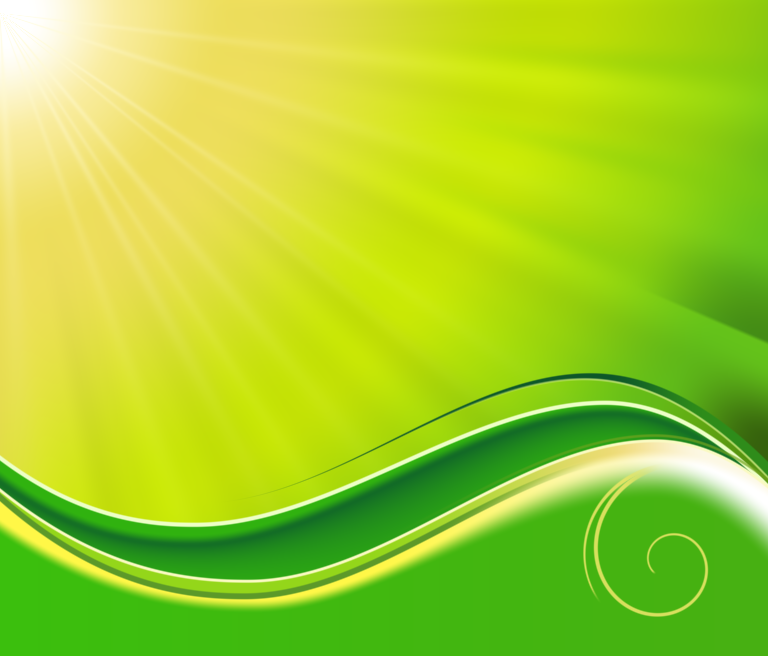
Give the GLSL for this background, as a WebGL 2 fragment shader.

```glsl
#version 300 es
precision highp float;
// A sunlit lime backdrop with rays from the upper left, crossed by glossy green
// ribbons and a curled vine. Each ribbon edge is one wave defined by its valley,
// crest and end heights; the vine is a pair of logarithmic spirals.
uniform vec2 u_resolution;
out vec4 outColor;

const float PI = 3.14159;
const float ASPECT = 1.17;

float hash(float n) { return fract(sin(n * 127.1) * 4375.5); }

float noise(float x) {
  float i = floor(x);
  return mix(hash(i), hash(i + 1.0), smoothstep(0.0, 1.0, x - i));
}

float fill(float d, float px) { return smoothstep(-px, px, d); }

float line(float d, float halfWidth, float px) {
  return 1.0 - smoothstep(halfWidth - px, halfWidth + px, abs(d));
}

// Height of a curve that dips to a valley, climbs to a crest and falls again
float wave(float x, vec2 valley, vec2 crest, vec2 ends) {
  float left = pow(max(valley.x - x, 0.0) / valley.x, 2.2);
  float right = pow(max(x - crest.x, 0.0) / (ASPECT - crest.x), 2.0);
  float y = mix(valley.y, crest.y, smoothstep(valley.x, crest.x, x));
  return y + left * (ends.x - valley.y) + right * (ends.y - crest.y);
}

// Signed distance to a wave, positive above it
float waveDist(vec2 p, vec2 valley, vec2 crest, vec2 ends) {
  float h = wave(p.x, valley, crest, ends);
  float slope = (wave(p.x + 0.002, valley, crest, ends) - h) / 0.002;
  return (p.y - h) * inversesqrt(1.0 + slope * slope);
}

// Tapered spiral that winds inward from the top, counterclockwise
float spiral(vec2 p, float radius, float decay, float endAngle, float width, float px) {
  float start = mod(atan(p.y, p.x) - 0.5 * PI, 2.0 * PI) + 0.5 * PI;
  float ink = 0.0;
  for (int turn = 0; turn < 2; turn++) {
    float angle = start + 2.0 * PI * float(turn);
    float d = length(p) - radius * exp(-decay * (angle - PI));
    float taper = 1.0 - smoothstep(0.5 * PI, endAngle, angle);
    float visible = smoothstep(1.6, 2.1, angle) * (1.0 - smoothstep(endAngle - 0.3, endAngle, angle));
    ink = max(ink, visible * line(d, width * (0.4 + 0.6 * taper), px));
  }
  return ink;
}

// Gradient from white sun to deep green corner
vec3 skyGradient(float d) {
  vec3 c = mix(vec3(1.0), vec3(0.98, 0.93, 0.64), smoothstep(0.04, 0.20, d));
  c = mix(c, vec3(0.93, 0.87, 0.36), smoothstep(0.14, 0.36, d));
  c = mix(c, vec3(0.78, 0.90, 0.02), smoothstep(0.38, 0.84, d));
  c = mix(c, vec3(0.64, 0.85, 0.04), smoothstep(0.86, 1.12, d));
  return mix(c, vec3(0.38, 0.74, 0.10), smoothstep(1.04, 1.42, d));
}

vec3 sky(vec2 p, vec2 sun) {
  vec2 v = vec2(p.x, sun.y - p.y);
  float r = length(v);
  float a = atan(v.y, v.x + 0.0001);
  vec3 c = skyGradient(r + 0.4 * v.x * max(v.y, 0.0));
  c = mix(c, vec3(0.93, 0.86, 0.37), 0.6 * exp(-p.x / 0.07) * smoothstep(0.3, 0.6, r));

  // Broad faint beams, then narrow white rays: angle, width, strength
  c *= 1.0 + 0.08 * (noise(a * 17.0) - 0.5) * smoothstep(0.25, 0.8, r);
  vec3 rays[9] = vec3[9](
    vec3(0.12, 0.018, 0.5), vec3(0.31, 0.020, 0.6), vec3(0.60, 0.014, 0.8),
    vec3(0.68, 0.012, 0.6), vec3(0.88, 0.020, 0.8), vec3(0.99, 0.014, 0.6),
    vec3(1.07, 0.020, 0.8), vec3(1.22, 0.020, 0.5), vec3(1.52, 0.035, 0.6));
  for (int i = 0; i < 9; i++) {
    float off = (a - rays[i].x) / rays[i].y;
    c = mix(c, vec3(1.0, 0.98, 0.82), rays[i].z * exp(-off * off - r / 0.26));
  }

  // Evenly spread green beams on the far side
  for (int i = 0; i < 3; i++) {
    float off = (a - 0.08 - 0.15 * float(i)) / 0.022;
    c = mix(c, vec3(0.48, 0.78, 0.05), 0.3 * exp(-off * off) * smoothstep(0.6, 1.0, r));
  }

  // Shadowed wedges at the right edge
  float wedge = smoothstep(0.29, 0.40, a) * (1.0 - smoothstep(0.403, 0.409, a));
  c = mix(c, vec3(0.22, 0.48, 0.08), 0.75 * wedge * smoothstep(1.04, 1.26, r));
  float corner = smoothstep(0.43, 0.51, a) * smoothstep(1.16, 1.34, r);
  return mix(c, vec3(0.18, 0.32, 0.04), 0.85 * corner);
}

void main() {
  vec2 p = gl_FragCoord.xy / u_resolution * vec2(ASPECT, 1.0);
  float px = 1.0 / u_resolution.y;
  vec3 color = sky(p, vec2(0.0, 0.98));
  float toRight = smoothstep(0.55, 1.0, p.x);
  float glare = smoothstep(0.92, 1.08, p.x);

  // Dark flourish above the ribbon
  float flourishTop = waveDist(p, vec2(0.305, 0.233), vec2(0.899, 0.431), vec2(0.30, 0.296));
  float flourishLow = waveDist(p, vec2(0.305, 0.233), vec2(0.890, 0.422), vec2(0.30, 0.272));
  vec3 flourishColor = mix(vec3(0.05, 0.34, 0.16), vec3(0.18, 0.55, 0.10), glare);
  color = mix(color, vec3(0.42, 0.70, 0.07), 0.6 * glare * fill(-flourishLow, px));
  color = mix(color, flourishColor, fill(-flourishTop, px) * fill(flourishLow, px) * smoothstep(0.32, 0.56, p.x));
  color = mix(color, vec3(0.82, 0.93, 0.50), 0.8 * toRight * line(flourishLow, 0.0015, px));

  // Glossy green ribbon with a dark fold
  float ribbon = waveDist(p, vec2(0.297, 0.200), vec2(0.922, 0.386), vec2(0.302, 0.258));
  float fold = -waveDist(p, vec2(0.290, 0.172), vec2(0.930, 0.372), vec2(0.268, 0.255));
  float foldWidth = 0.028 + 0.03 * exp(-pow((p.x - 0.62) / 0.2, 2.0));
  float shade = smoothstep(-0.014, 0.006, fold) * exp(-max(fold, 0.0) / foldWidth);
  vec3 ribbonColor = mix(vec3(0.19, 0.70, 0.06), vec3(0.06, 0.39, 0.16), shade);
  color = mix(color, ribbonColor, fill(-ribbon, px));
  color = mix(color, vec3(0.93, 1.0, 0.78), line(ribbon, 0.0032, px));

  // Lime to peach band, yellow glow and their outlines
  float band = waveDist(p, vec2(0.378, 0.114), vec2(0.998, 0.328), vec2(0.253, 0.258));
  float seam = waveDist(p, vec2(0.373, 0.091), vec2(0.991, 0.306), vec2(0.242, 0.250));
  float ground = -waveDist(p, vec2(0.389, 0.076), vec2(0.998, 0.271), vec2(0.197, 0.185));
  vec3 bandColor = mix(mix(vec3(0.58, 0.84, 0.10), vec3(0.95, 0.86, 0.48), toRight), vec3(1.0), glare * 0.8);
  vec3 glowColor = mix(mix(vec3(1.0, 0.97, 0.28), vec3(0.99, 0.97, 0.75), toRight), vec3(1.0), glare);
  color = mix(color, vec3(0.45, 0.64, 0.12), 0.7 * toRight * line(band - 0.008, 0.002, px));
  color = mix(color, bandColor, fill(-band, px));
  color = mix(color, glowColor, fill(-seam, px + 0.008 * toRight));
  color = mix(color, vec3(0.36, 0.60, 0.16), (1.0 - smoothstep(0.65, 0.92, p.x)) * line(seam, 0.0045, px));
  color = mix(color, vec3(0.98, 0.98, 0.76), line(band, 0.0022, px));

  // Green ground with a soft upper edge
  vec3 groundColor = mix(vec3(0.23, 0.75, 0.05), vec3(0.28, 0.69, 0.07), p.x / ASPECT);
  color = mix(color, groundColor, fill(ground, mix(0.011, 0.032, toRight)));

  // Curled vine
  vec2 curl = p - vec2(1.018, 0.143);
  float vine = spiral(curl, 0.108, 0.202, 10.2, 0.0032, px);
  vine = max(vine, spiral(curl, 0.127, 0.10, 3.7, 0.0030, px));
  color = mix(color, vec3(0.91, 0.90, 0.40), 0.9 * vine);

  outColor = vec4(clamp(color, 0.0, 1.0), 1.0);
}
```
